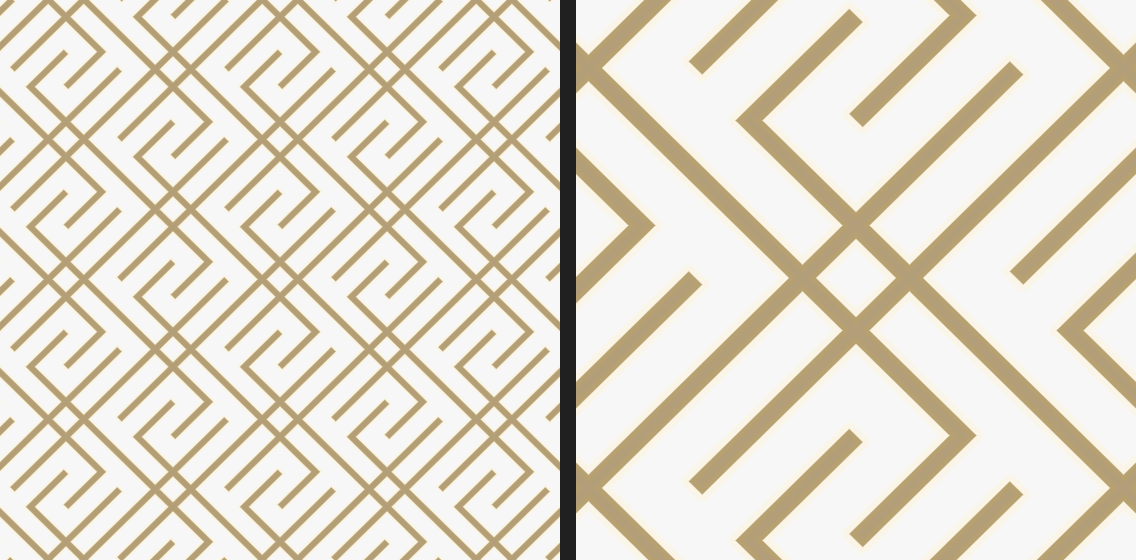
Left: the whole. Right: its middle third, enlarged.
Give the GLSL for this pattern, as a Shadertoy shader.

```glsl
const vec2 HALF_REPEAT = vec2(6.0, 4.0);       // staggered lattice step, in grid units
const vec2 GRID_UNIT = vec2(0.03185, 0.03125); // grid unit as a share of the canvas
const float HALF_WIDTH = 0.178;
const float DIAGONAL = 1.41421356;

const vec3 PAPER = vec3(0.97, 0.97, 0.97);
const vec3 CREAM = vec3(0.98, 0.96, 0.90);
const vec3 GOLD_CORE = vec3(0.70, 0.62, 0.47);
const vec3 GOLD_EDGE = vec3(0.72, 0.63, 0.44);

// Lattice point for a pair of diagonal steps
vec2 latticePoint(vec2 steps) {
    return HALF_REPEAT * vec2(steps.x + steps.y, steps.x - steps.y);
}

// Offset from the nearest point of the staggered lattice
vec2 foldToLattice(vec2 p) {
    vec2 s = p / HALF_REPEAT;
    return p - latticePoint(round(0.5 * vec2(s.x + s.y, s.x - s.y)));
}

// Square-ended bar; x runs along the rising diagonal, y along the falling one
float diagonalBar(vec2 p, vec2 halfSize) {
    vec2 r = vec2(p.x + p.y, p.x - p.y) / DIAGONAL;
    vec2 d = abs(r) - halfSize;
    return length(max(d, 0.0)) + min(max(d.x, d.y), 0.0);
}

float risingBar(vec2 p, float halfWidth) {
    return diagonalBar(p, vec2(6.0 * DIAGONAL, halfWidth));
}

// Falling bar with a short return at each end, symmetric under a half turn
float hookedBar(vec2 p, float halfWidth) {
    float spine = diagonalBar(p, vec2(halfWidth, 5.0 * DIAGONAL + halfWidth));
    vec2 q = p.x > p.y ? p : -p;
    float hook = diagonalBar(q - vec2(4.0, -6.0), vec2(DIAGONAL, halfWidth));
    return min(spine, hook);
}

// Distance to the interlaced bars, including those reaching in from neighbours
float fretDistance(vec2 p, float halfWidth) {
    vec2 rising = foldToLattice(p + 0.5 * HALF_REPEAT);
    vec2 hooked = foldToLattice(p + 0.5 * HALF_REPEAT * vec2(-1.0, 1.0));
    float d = 1e3;
    for (int i = -1; i <= 1; i++) {
        for (int j = -1; j <= 1; j++) {
            vec2 cell = latticePoint(vec2(i, j));
            d = min(d, risingBar(rising - cell, halfWidth));
            d = min(d, hookedBar(hooked - cell, halfWidth));
        }
    }
    return d;
}

void mainImage(out vec4 fragColor, in vec2 fragCoord) {
    vec2 p = (fragCoord - 0.5 * iResolution.xy) / iResolution.y;
    p = (p - vec2(0.0, 0.0012)) / GRID_UNIT;
    float pixel = 1.0 / (iResolution.y * GRID_UNIT.y);
    float d = fretDistance(p, HALF_WIDTH);

    // Faint cream bleed around each line
    vec3 color = mix(CREAM, PAPER, smoothstep(0.07, 0.17, d));

    // Gold line, slightly warmer along its edges
    vec3 gold = mix(GOLD_CORE, GOLD_EDGE, smoothstep(-0.13, -0.05, d));
    color = mix(gold, color, smoothstep(-0.8 * pixel, 0.8 * pixel, d));

    fragColor = vec4(color, 1.0);
}
```
